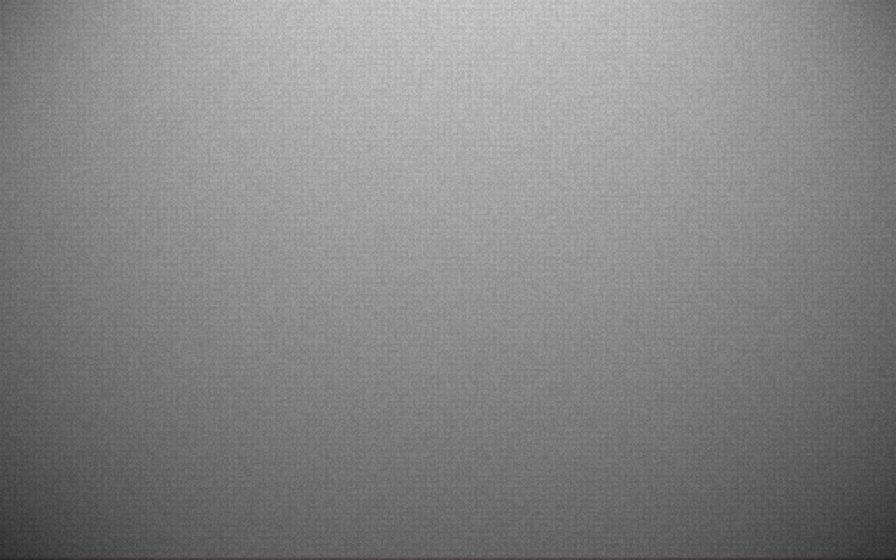
Reproduce this texture procedurally as a WebGL 1 fragment shader.

```glsl
precision highp float;

uniform vec2 u_resolution;

float hash(vec2 p) {
  vec3 q = fract(vec3(p.xyx) * 0.1031);
  q += dot(q, q.yzx + 33.33);
  return fract((q.x + q.y) * q.z);
}

float valueNoise(vec2 p) {
  vec2 cell = floor(p);
  vec2 f = fract(p);
  f = f * f * (3.0 - 2.0 * f);
  float low = mix(hash(cell), hash(cell + vec2(1.0, 0.0)), f.x);
  float high = mix(hash(cell + vec2(0.0, 1.0)), hash(cell + 1.0), f.x);
  return mix(low, high, f.y);
}

// Light falling from the top centre, darker towards the sides and corners
float lighting(vec2 uv) {
  float side = abs(uv.x * 2.0 - 1.0);
  float column = 0.385 + 0.43 * uv.y - 0.06 * uv.y * uv.y;
  float falloff = 1.0 - 0.29 * pow(side, 2.2);
  float corner = pow(side, 4.0) * pow(abs(uv.y * 2.0 - 1.0), 3.0);
  return column * falloff * (1.0 - 0.28 * corner);
}

// Crossed threads with irregular strength and a fine grain
float fabric(vec2 p) {
  vec2 wave = cos(6.28318 * p * 144.0);
  float warp = valueNoise(p * vec2(512.0, 170.0)) - 0.5;
  float weft = valueNoise(p * vec2(170.0, 512.0) + 71.0) - 0.5;
  float grain = hash(floor(p * 512.0) + 19.0) - 0.5;
  float threads = 0.008 * (wave.x + wave.y) + 0.005 * wave.x * wave.y;
  return threads + 0.02 * (warp + weft) + 0.056 * grain;
}

void main() {
  vec2 uv = gl_FragCoord.xy / u_resolution;
  vec2 p = gl_FragCoord.xy / u_resolution.x;
  float light = lighting(uv);
  float shade = light + fabric(p) * (0.55 + 0.75 * light);

  // Thin dark hem along the bottom
  float hem = 1.0 - smoothstep(0.001, 0.006, uv.y);
  vec3 color = vec3(shade) * mix(vec3(1.0), vec3(0.78, 0.68, 0.72), hem);
  gl_FragColor = vec4(clamp(color, 0.0, 1.0), 1.0);
}
```
